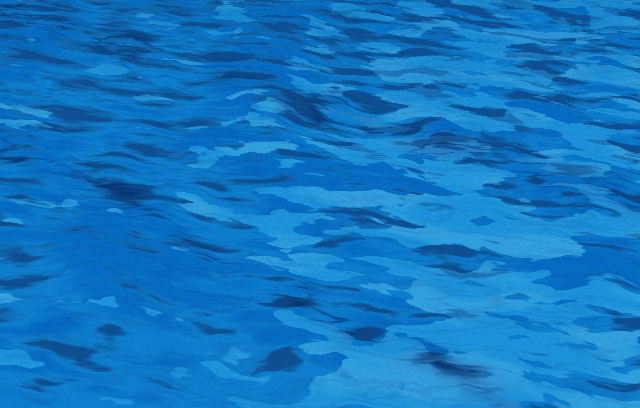
This texture is drawn by a Shadertoy shader. Its source:

```glsl
// Rippled blue pool water with pale sky reflections and dark diagonal wakes.
#define DEEP vec3(0.02, 0.42, 0.76)
#define MID vec3(0.05, 0.49, 0.80)
#define DULL vec3(0.06, 0.41, 0.68)
#define SHADOW vec3(0.05, 0.31, 0.57)
#define BRIGHT vec3(0.11, 0.57, 0.85)
#define PALE vec3(0.19, 0.62, 0.86)
#define HORIZON 2.5
#define TILT 0.1
#define PATCH_SCALE vec2(9.0, 68.0)
#define RIPPLE_SCALE vec2(10.0, 120.0)
#define EDGE 0.025

vec2 hashGradient(vec2 cell) {
    vec3 h = fract(cell.xyx * vec3(0.1031, 0.1030, 0.0973));
    h += dot(h, h.yzx + 33.33);
    return 2.0 * fract((h.xx + h.yz) * h.zy) - 1.0;
}

float noise(vec2 q) {
    vec2 cell = floor(q), f = fract(q);
    vec2 u = f * f * f * (f * (f * 6.0 - 15.0) + 10.0);
    vec2 e = vec2(0.0, 1.0);
    float low = mix(dot(hashGradient(cell), f),
                    dot(hashGradient(cell + e.yx), f - e.yx), u.x);
    float high = mix(dot(hashGradient(cell + e.xy), f - e.xy),
                     dot(hashGradient(cell + e.yy), f - e.yy), u.x);
    return mix(low, high, u.y);
}

float fbm(vec2 q) {
    float sum = 0.0, gain = 1.0;
    for (int i = 0; i < 4; i++) {
        sum += gain * noise(q);
        q = q * 2.03 + vec2(17.3, 9.1);
        gain *= 0.48;
    }
    return sum;
}

// Soft band falling from a start height on the left edge
float wake(vec2 p, float start, float slope, float width) {
    float wander = 0.07 * noise(p * 2.5 + start * 20.0) + 0.06 * noise(p * vec2(7.0, 18.0));
    float d = (p.y - start + slope * p.x + wander) / width;
    float broken = smoothstep(-0.35, 0.15, noise(p * vec2(5.0, 9.0) + start * 50.0));
    return exp(-d * d) * broken;
}

void mainImage(out vec4 fragColor, in vec2 fragCoord) {
    vec2 p = fragCoord / iResolution.y;

    // Perspective water plane, bent by a slow swell
    vec2 water = vec2(p.x - 0.8, 1.0) / (HORIZON - p.y - TILT * p.x);
    float swell = fbm(water * vec2(5.0, 18.0) + 7.0);
    water.y += 0.011 * swell;

    // Wakes and fine ripples
    float wakes = max(wake(p, 0.65, 0.51, 0.03), 0.8 * wake(p, 1.0, 0.32, 0.035));
    vec2 r = water * RIPPLE_SCALE;
    r.y += 1.2 * noise(r * vec2(0.6, 0.2) + 40.0);
    float ripple = fbm(r + 71.0);
    float crease = 1.0 - smoothstep(0.0, 0.1, abs(fbm(r * vec2(0.7, 0.9) + 23.0)));

    // Body of the water
    float right = smoothstep(0.35, 1.1, p.x + 0.15 * (1.0 - p.y));
    vec3 color = mix(DEEP, MID, smoothstep(-0.2, 0.1, 0.7 * swell + 0.5 * ripple));
    float dull = smoothstep(0.02, 0.2, ripple + 0.4 * (p.y - 0.65) + 0.2 * wakes);
    color = mix(color, DULL, dull);
    float dark = smoothstep(0.22, 0.4, ripple + 0.22 * wakes
                            + 0.2 * (p.y - 0.5) + 0.12 * right * p.y);
    color = mix(color, SHADOW, dark);

    // Sharp-edged reflections, denser and larger to the lower right
    vec2 q = water * PATCH_SCALE;
    q += 0.4 * vec2(noise(q * 0.7 + 31.0), noise(q * 0.8 + 57.0));
    float cover = mix(-0.33, 0.0, right) + 0.1 * right * (1.0 - p.y);
    float field = fbm(q) + 0.4 * noise(q * 0.4 + 13.0) - 0.22 * ripple
                + cover - 0.2 * wakes;
    float reflection = smoothstep(-EDGE, EDGE, field);
    float glow = smoothstep(-0.15, 0.2, noise(q * 0.8 + 90.0) + 0.4 * ripple);
    vec3 sky = mix(BRIGHT, PALE, glow);
    sky = mix(sky, vec3(0.19, 0.42, 0.68), 0.6 * wakes);
    sky = mix(sky, DULL, 0.2 * smoothstep(0.6, 1.0, p.y));
    color = mix(color, sky, reflection * (1.0 - 0.5 * dark));

    // Thin dark creases, deepest inside the wakes
    float depth = 0.14 + 0.2 * p.y * (1.0 - reflection);
    color = mix(color, SHADOW, crease * depth);
    color = mix(color, vec3(0.03, 0.2, 0.43),
                wakes * (0.6 * crease + 0.45 * smoothstep(0.0, 0.2, ripple)));

    // Faint grain of tiny wavelets
    color *= 1.0 + 0.06 * noise(p * vec2(70.0, 170.0));

    fragColor = vec4(color, 1.0);
}
```
